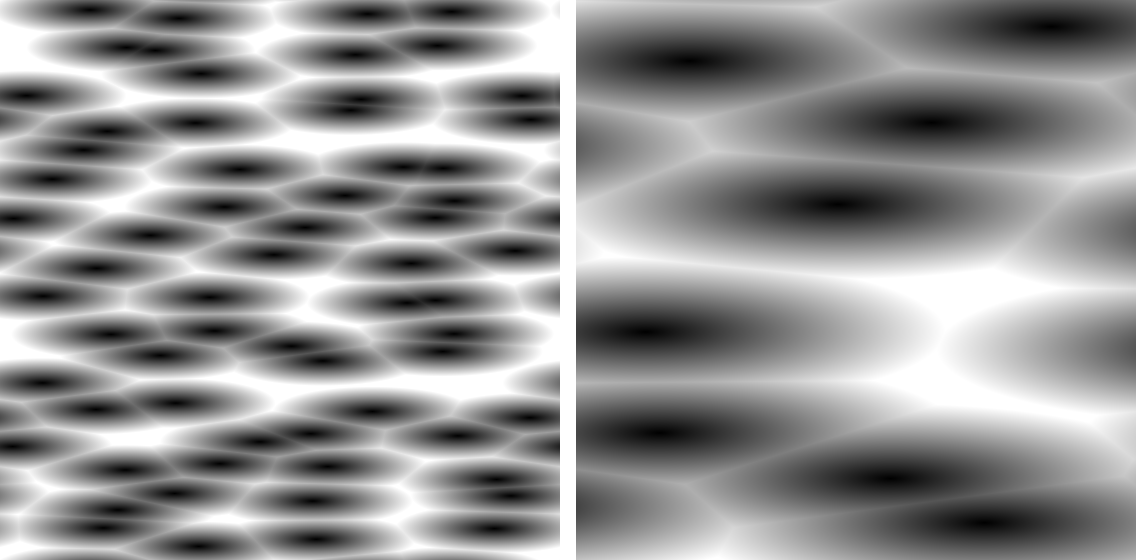
Left, the full canvas; right, a detail of the centre.
This texture is drawn by a WebGL 1 fragment shader. Its source:

```glsl
precision highp float;

uniform vec2 u_resolution;

// Sine-free hash: one pair of random values per cell
vec2 hash2(vec2 cell) {
  vec3 p = fract(cell.xyx * vec3(0.1031, 0.1030, 0.0973));
  p += dot(p, p.yzx + 33.33);
  return fract((p.xx + p.yz) * p.zy);
}

// Distance to the nearest scattered point, wrapping after gridSize cells
float nearestPoint(vec2 position, vec2 gridSize) {
  vec2 cell = floor(position);
  vec2 local = position - cell;
  float nearest = 4.0;
  for (int y = -1; y <= 1; y++) {
    for (int x = -1; x <= 1; x++) {
      vec2 offset = vec2(float(x), float(y));
      vec2 wrapped = mod(cell + offset, gridSize);
      vec2 point = offset + 0.04 + 0.92 * hash2(wrapped + 17.0);
      nearest = min(nearest, length(point - local));
    }
  }
  return nearest;
}

void main() {
  vec2 uv = gl_FragCoord.xy / u_resolution;

  // Wide, low cells stretch the round spots into horizontal ellipses
  vec2 gridSize = vec2(4.0, 16.0);
  float distanceToSpot = nearestPoint(uv * gridSize, gridSize);

  // Linear fade from black centres to clipped white gaps
  float brightness = clamp(1.4 * distanceToSpot, 0.0, 1.0);
  gl_FragColor = vec4(vec3(brightness), 1.0);
}
```
